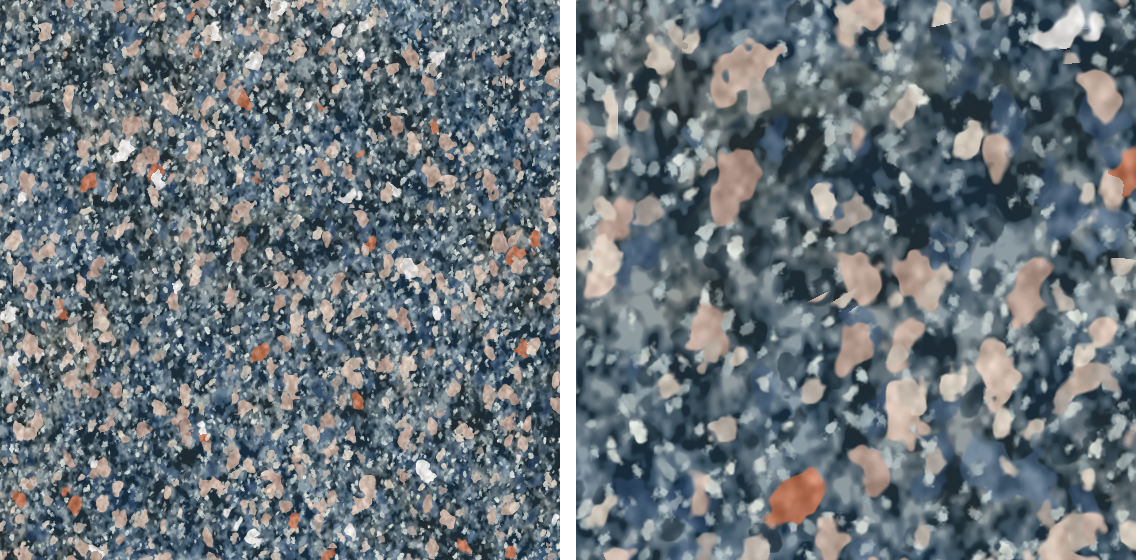
Left, the full canvas; right, a detail of the centre.
This texture is drawn by a three.js fragment shader. Its source:

```glsl
// Speckled blue-grey granite: a mottled noise ground, overlaid with
// scattered wobbly crystals (blue, dark, pink, cream and small pale flecks)
// and crossed by a few thin, broken mineral veins.

varying vec2 vUv;

float hash(vec2 p) {
  vec3 q = fract(p.xyx * 0.1031);
  q += dot(q, q.yzx + 33.33);
  return fract((q.x + q.y) * q.z);
}

float noise(vec2 p) {
  vec2 i = floor(p), f = fract(p);
  f = f * f * (3.0 - 2.0 * f);
  return mix(mix(hash(i), hash(i + vec2(1.0, 0.0)), f.x),
             mix(hash(i + vec2(0.0, 1.0)), hash(i + 1.0), f.x), f.y);
}

mat2 turn(float a) {
  float c = cos(a), s = sin(a);
  return mat2(c, s, -s, c);
}

// Signed noise on a rotated, slightly upright lattice
float mottle(vec2 p, float scale) {
  return noise(turn(0.3 + scale) * (p * vec2(1.12, 0.9)) * scale + scale) - 0.5;
}

// Scattered upright crystals: x = coverage, y = random seed of the crystal
vec2 crystals(vec2 p, float cells, float share, float radius) {
  vec2 q = p * cells + cells * 1.7;
  float soft = cells * 0.0021;
  float wobble = 0.75 * (noise(q * 2.6) - 0.5) + 0.4 * (noise(q * 5.3 + 9.0) - 0.5);
  vec2 best = vec2(0.0);
  for (int y = -1; y <= 1; y++) {
    for (int x = -1; x <= 1; x++) {
      vec2 id = floor(q) + vec2(float(x), float(y));
      float seed = hash(id + 71.0);
      vec2 centre = id + vec2(hash(id + 13.0), hash(id + 37.0));
      float lean = 1.7 * (hash(id + 53.0) - 0.4);
      vec2 d = turn(lean) * (q - centre) * vec2(1.3, 0.78);
      float r = radius * mix(0.6, 1.35, hash(id + 91.0));
      float edge = length(d) - r * (1.0 + wobble * 1.5);
      float cover = 1.0 - smoothstep(-soft, soft, edge);
      cover *= step(hash(id + 5.0), share);
      if (cover > best.x) best = vec2(cover, seed);
    }
  }
  return best;
}

// Four-step ramp from near-black slate to pale steel
vec3 slate(float t) {
  vec3 c = mix(vec3(0.11, 0.17, 0.21), vec3(0.24, 0.32, 0.37), smoothstep(0.0, 0.35, t));
  c = mix(c, vec3(0.37, 0.43, 0.47), smoothstep(0.3, 0.7, t));
  return mix(c, vec3(0.56, 0.61, 0.63), smoothstep(0.65, 1.15, t));
}

// Thin line around a zero level, broken up along its length
float vein(vec2 p, float level, float width) {
  float line = 1.0 - smoothstep(width * 0.3, width, abs(level));
  return line * smoothstep(0.25, 0.6, noise(p * 14.0 + 4.0));
}

void main() {
  vec2 p = vUv;
  float fine = mottle(p, 210.0);
  float medium = mottle(p, 115.0);
  float cloud = mottle(p, 9.0);

  // Mottled ground with drifting blue and green-grey tints
  float tone = 0.45 + 1.05 * mottle(p, 58.0) + 1.1 * medium + 0.7 * fine + 0.4 * cloud;
  vec3 stone = slate(tone);
  stone += vec3(-0.05, 0.0, 0.06) * (mottle(p, 24.0) + mottle(p, 6.0));

  // Dark mica and translucent blue crystals
  vec2 mica = crystals(p, 52.0, 0.3, 0.36);
  stone = mix(stone, slate(0.12 + 0.5 * medium), mica.x * 0.75);
  vec2 blue = crystals(p, 33.0, 0.2, 0.38);
  vec3 blueTint = mix(vec3(0.2, 0.3, 0.42), vec3(0.4, 0.5, 0.6), blue.y * blue.y);
  stone = mix(stone, blueTint + 0.22 * medium, blue.x * 0.7);

  // Veins: one stepped band through the middle, two faint diagonals
  float bend = 0.05 * mottle(p, 11.0) + 0.025 * mottle(p, 37.0);
  float band = p.y - 0.39 - 0.21 * smoothstep(0.26, 0.5, p.x) - 0.06 * p.x + bend;
  float diagonal = p.y - 0.95 * p.x + 0.59 + bend;
  float veins = vein(p, band, 0.013) + 0.6 * vein(p, diagonal, 0.008);
  veins += 0.5 * vein(p, diagonal - 0.72, 0.008);
  stone = mix(stone, vec3(0.43, 0.47, 0.45) + 0.3 * fine, min(veins, 1.0) * 0.65);

  // Small pale flecks, from steel to bright white
  vec2 fleck = crystals(p, 78.0, 0.25 + 0.15 * cloud, 0.32);
  vec3 fleckTint = mix(vec3(0.56, 0.63, 0.65), vec3(0.91, 0.92, 0.88), fleck.y);
  stone = mix(stone, fleckTint + 0.15 * fine, fleck.x * 0.9);
  vec2 glint = crystals(p, 125.0, 0.16, 0.34);
  stone = mix(stone, vec3(0.76, 0.81, 0.81), glint.x * (0.45 + 0.5 * glint.y));

  // Large feldspar: dusty pink to cream, with rare rust and white
  float crowd = 0.27 + 0.25 * cloud + 0.08 * (0.5 - p.y);
  vec2 spar = crystals(p, 31.0, crowd, 0.37);
  vec3 sparTint = mix(vec3(0.69, 0.57, 0.52), vec3(0.87, 0.79, 0.73), spar.y);
  sparTint = mix(sparTint, vec3(0.75, 0.46, 0.34), step(spar.y, 0.09));
  sparTint = mix(sparTint, vec3(0.92, 0.91, 0.9), step(0.87, spar.y));
  stone = mix(stone, sparTint + 0.18 * medium + 0.12 * fine, spar.x * 0.92);

  // Medium grains that fill in between the large ones
  vec2 grain = crystals(p, 50.0, 0.15 + 0.12 * cloud, 0.35);
  vec3 grainTint = mix(vec3(0.64, 0.6, 0.57), vec3(0.9, 0.85, 0.79), grain.y);
  stone = mix(stone, grainTint + 0.15 * fine, grain.x * 0.9);

  gl_FragColor = vec4(clamp(stone, 0.0, 1.0), 1.0);
}
```
